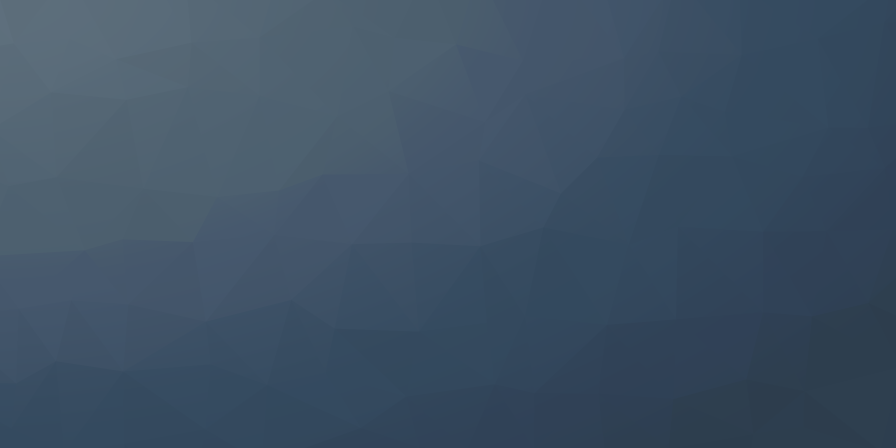
Write a Shadertoy shader that draws this background.

```glsl
// Low-poly slate backdrop: a jittered lattice is cut into triangles, each
// tinted by a gradient that darkens from the top left corner to the bottom
// right, along rounded contours. Facet edges are blended by distance.

const float CELLS = 6.6;   // lattice cells per canvas height

vec2 hash2(vec2 cell) {
    vec3 h = fract(cell.xyx * vec3(0.1031, 0.1030, 0.0973));
    h += dot(h, h.yzx + 33.33);
    return fract((h.xx + h.yz) * h.zy);
}

// Lattice corner, pushed off its regular place
vec2 corner(vec2 cell) {
    return cell + 0.64 * (hash2(cell + 17.0) - 0.5);
}

// Rounded distance from the top left corner; p is in lattice units
float depthAt(vec2 p) {
    float aspect = iResolution.x / iResolution.y;
    vec2 q = vec2(1.08 * p.x / (CELLS * aspect), 1.0 - p.y / CELLS);
    q = pow(max(q, 0.0001), vec2(1.7));
    return pow(q.x + q.y, 1.0 / 1.7);
}

// Grey-teal, then slate blue, navy and a dark blue-grey
vec3 slate(float depth) {
    vec3 c = mix(vec3(0.365, 0.432, 0.484), vec3(0.298, 0.373, 0.433),
                 smoothstep(0.0, 0.57, depth));
    c = mix(c, vec3(0.272, 0.342, 0.424), smoothstep(0.55, 0.64, depth));
    c = mix(c, vec3(0.203, 0.288, 0.370), smoothstep(0.64, 1.00, depth));
    c = mix(c, vec3(0.187, 0.255, 0.338), smoothstep(1.00, 1.23, depth));
    return mix(c, vec3(0.177, 0.243, 0.306), smoothstep(1.23, 1.36, depth));
}

// Signed distance to the line ab, positive on its left
float leftOf(vec2 p, vec2 a, vec2 b) {
    vec2 e = b - a, d = p - a;
    return (e.x * d.y - e.y * d.x) / length(e);
}

// Adds one counter-clockwise facet as colour times coverage
void addFacet(inout vec4 sum, vec2 p, vec2 a, vec2 b, vec2 c, float tint) {
    float inside = min(leftOf(p, a, b), min(leftOf(p, b, c), leftOf(p, c, a)));
    float pixel = CELLS / iResolution.y;
    float cover = clamp(inside / pixel + 0.5, 0.0, 1.0);
    float depth = mix(depthAt(p), depthAt((a + b + c) / 3.0), 0.55);
    vec3 color = slate(depth + 0.035 * (tint - 0.5));
    color *= 1.0 + 0.03 * (tint - 0.5);
    sum += cover * vec4(color, 1.0);
}

void mainImage(out vec4 fragColor, in vec2 fragCoord) {
    vec2 p = CELLS * fragCoord / iResolution.y;
    vec2 home = floor(p);

    // Faint smooth base keeps the sum from being empty
    vec4 sum = 0.001 * vec4(slate(depthAt(p)), 1.0);

    for (int j = -1; j <= 1; j++)
    for (int i = -1; i <= 1; i++) {
        vec2 cell = home + vec2(i, j);
        vec2 a = corner(cell);
        vec2 b = corner(cell + vec2(1, 0));
        vec2 c = corner(cell + vec2(1, 1));
        vec2 d = corner(cell + vec2(0, 1));
        vec2 tint = hash2(cell + 71.0);

        // Split each quad along its shorter diagonal
        if (distance(a, c) < distance(b, d)) {
            addFacet(sum, p, a, b, c, tint.x);
            addFacet(sum, p, a, c, d, tint.y);
        } else {
            addFacet(sum, p, a, b, d, tint.x);
            addFacet(sum, p, b, c, d, tint.y);
        }
    }
    fragColor = vec4(sum.rgb / sum.a, 1.0);
}
```
